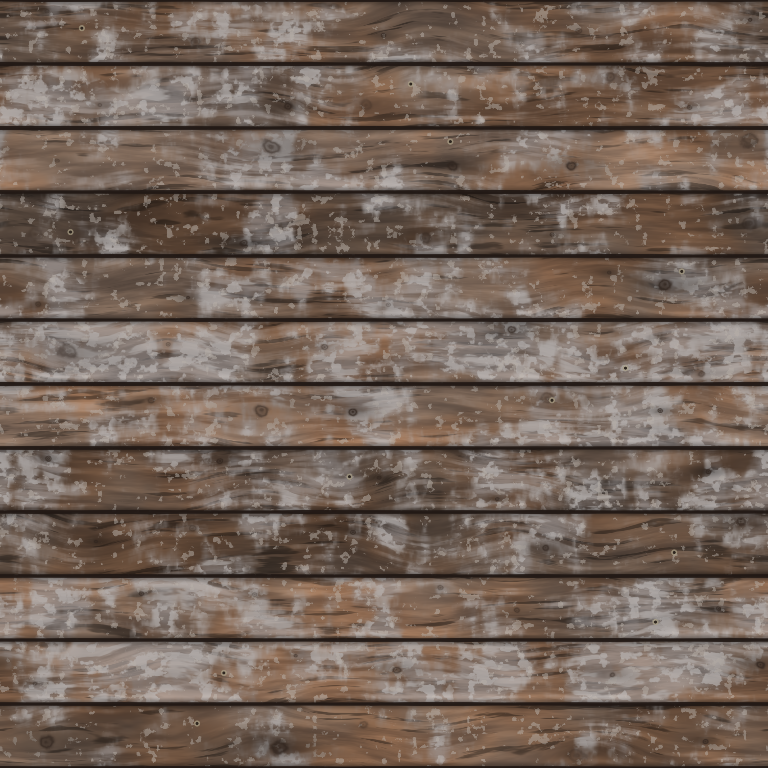
Write a Shadertoy shader that draws this texture.

```glsl
// Twelve weathered horizontal boards with dark gaps, knots, nails and worn paint.
// Stretched fractal noise, periodic in x, gives the grain, stains and pale flakes;
// every board has its own brightness, paint cover and hashed knots.

float hash(vec2 p) {
    vec3 h = fract(p.xyx * 0.1031);
    h += dot(h, h.yzx + 33.33);
    return fract((h.x + h.y) * h.z);
}

// Value noise that wraps after "period" cells along x
float noise(vec2 p, float period) {
    vec2 i = floor(p), f = fract(p);
    f = f * f * (3.0 - 2.0 * f);
    float x0 = mod(i.x, period), x1 = mod(i.x + 1.0, period);
    return mix(mix(hash(vec2(x0, i.y)), hash(vec2(x1, i.y)), f.x),
               mix(hash(vec2(x0, i.y + 1.0)), hash(vec2(x1, i.y + 1.0)), f.x), f.y);
}

// Cells: count across the canvas, count down one board
float fbm(vec2 q, vec2 cells) {
    float sum = 0.0, weight = 0.533;
    for (int i = 0; i < 4; i++) {
        sum += weight * noise(q * cells + float(i) * vec2(0.0, 17.3), cells.x);
        cells *= 2.0;
        weight *= 0.5;
    }
    return sum;
}

// Brightness and paint cover of each board, top to bottom
const vec2 BOARDS[12] = vec2[12](
    vec2(0.93, 0.35), vec2(1.00, 0.50), vec2(1.08, 0.35), vec2(0.78, 0.35),
    vec2(0.96, 0.30), vec2(1.04, 0.75), vec2(1.07, 0.55), vec2(0.82, 0.28),
    vec2(0.79, 0.38), vec2(1.06, 0.48), vec2(1.03, 0.68), vec2(0.94, 0.28));

void mainImage(out vec4 fragColor, in vec2 fragCoord) {
    vec2 uv = fragCoord / iResolution.xy;
    float down = (1.0 - uv.y) * 12.0;
    float row = clamp(floor(down), 0.0, 11.0);
    float v = down - row;
    float pixel = 12.0 / iResolution.y;
    vec2 board = BOARDS[int(row)];
    vec2 q = vec2(uv.x, v + row * 7.0 + 3.0);

    // Knots: dark ringed cores, a smoky halo, and grain bent around them
    float core = 0.0, halo = 0.0, bend = 0.0;
    float ragged = fbm(q, vec2(70.0, 6.0)) - 0.5;
    for (int k = 0; k < 5; k++) {
        vec2 id = vec2(row * 5.0 + float(k), 41.0);
        float size = hash(id + 9.0);
        float radius = mix(0.035, 0.14, size * size * size);
        float cx = (float(k) + hash(id)) / 5.0;
        vec2 d = vec2((fract(uv.x - cx + 0.5) - 0.5) * 12.0,
                      v - mix(0.15, 0.85, hash(id + 23.0)));
        float r = length(d * vec2(0.85, 1.0)) / radius + ragged * 1.1;
        float strength = mix(0.35, 1.0, hash(id + 57.0));
        float rings = 0.78 + 0.22 * cos(r * 9.0);
        core = max(core, strength * rings * (1.0 - smoothstep(0.55, 1.25, r)));
        float reach = exp(-dot(d * vec2(0.32, 1.0), d * vec2(0.32, 1.0)) / (radius * radius * 4.0));
        halo = max(halo, reach * strength);
        bend -= d.y * reach * 0.65;
    }

    // Wood grain, from broad bands to fine fibres
    float sway = (noise(q * vec2(9.0, 1.5), 9.0) - 0.5) * 0.35;
    vec2 g = q + vec2(0.0, bend + sway);
    float bands = smoothstep(0.25, 0.75, fbm(g, vec2(7.0, 5.0)));
    float fibres = smoothstep(0.25, 0.75, fbm(g + 50.0, vec2(18.0, 12.0)));
    float stain = smoothstep(0.3, 0.7, fbm(q + 90.0, vec2(9.0, 1.0)));
    vec3 wood = mix(vec3(0.37, 0.305, 0.265), vec3(0.56, 0.465, 0.395), bands * 0.5 + fibres * 0.5);
    wood = mix(wood, wood * vec3(1.09, 0.98, 0.87), stain);
    float crack = smoothstep(0.62, 0.74, fbm(g + 130.0, vec2(14.0, 11.0)));
    wood *= (1.0 - 0.35 * crack) * mix(0.86, 1.08, smoothstep(0.3, 0.7, fbm(q + 170.0, vec2(6.0, 1.0))));
    wood *= board.x;

    // Worn paint: a bluish film in patches, broken up by the grain
    float patches = fbm(q + 210.0, vec2(14.0, 1.5));
    float smears = fbm(q + 250.0, vec2(56.0, 2.0));
    float cover = patches * 0.65 + smears * 0.35 + (board.y - 0.5) * 0.28;
    float film = smoothstep(0.38, 0.66, cover + (fibres - 0.5) * 0.13);
    vec3 color = mix(wood, vec3(0.60, 0.585, 0.59) * mix(0.85, 1.06, board.x * fibres), film * 0.62);

    // Pale flakes and dry brush marks where the film is thick
    float flakes = smoothstep(0.52, 0.64, fbm(q + 290.0, vec2(75.0, 8.0)));
    float strokes = smoothstep(0.54, 0.68, fbm(g + 330.0, vec2(22.0, 8.0)));
    float thick = smoothstep(0.44, 0.60, cover);
    color = mix(color, vec3(0.73, 0.715, 0.71), max(flakes * 0.65, strokes * 0.55) * thick);
    float specks = smoothstep(0.66, 0.74, fbm(q + 370.0, vec2(100.0, 9.0)));
    color = mix(color, vec3(0.72, 0.69, 0.66), specks * 0.5);

    color *= 1.0 - 0.28 * halo;
    color = mix(color, vec3(0.19, 0.145, 0.12), core * 0.85);

    // One nail per board: pale rim around a dark hole
    vec2 nail = vec2((fract(uv.x - hash(vec2(row, 77.0)) + 0.5) - 0.5) * 12.0,
                     v - mix(0.2, 0.8, hash(vec2(row, 83.0))));
    float nailDist = length(nail);
    color = mix(color, vec3(0.66, 0.62, 0.52), 0.7 * (1.0 - smoothstep(0.04, 0.04 + pixel, nailDist)));
    color = mix(color, vec3(0.18, 0.15, 0.12), 1.0 - smoothstep(0.015, 0.015 + pixel, nailDist));

    // Rounded board edges and the dark gaps between boards
    float edge = min(v, 1.0 - v);
    color *= mix(0.68, 1.0, smoothstep(0.01, 0.12, edge));
    color *= 1.0 + 0.07 * smoothstep(0.80, 0.90, v);
    float gapWidth = 0.022 + 0.008 * noise(vec2(uv.x * 20.0, floor(down + 0.5)), 20.0);
    float gap = 1.0 - smoothstep(gapWidth - 0.5 * pixel, gapWidth + 0.8 * pixel, edge);
    color = mix(color, vec3(0.13, 0.095, 0.08), gap * 0.95);

    fragColor = vec4(color, 1.0);
}
```
